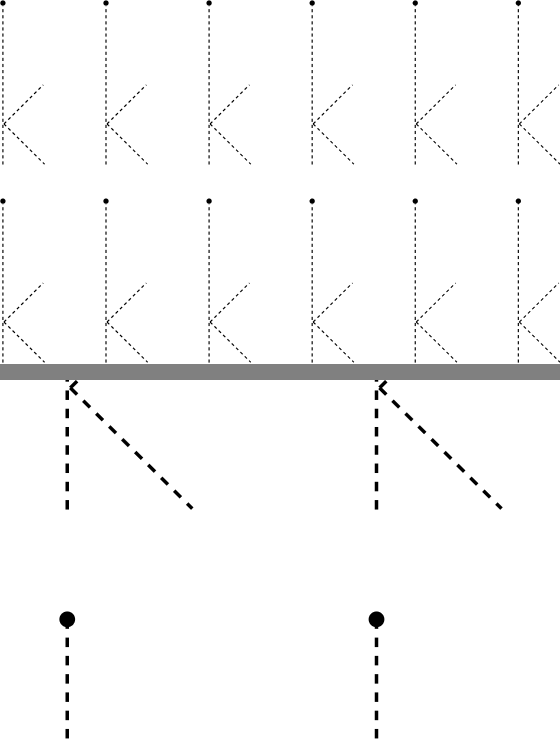
Top, the full canvas; bottom, a detail of the centre.
This pattern is drawn by a WebGL 2 fragment shader. Its source:

```glsl
#version 300 es
precision highp float;

uniform vec2 u_resolution;
out vec4 fragColor;

// Lengths are fractions of the canvas height; y runs downward inside a motif.
const vec2 PERIOD = vec2(0.2832, 0.5442);
const vec2 FIRST_DOT = vec2(0.0080, 0.0083);
const vec2 CELL_MARGIN = vec2(0.05);
const float DOT_RADIUS = 0.0072;
const float LINE_WIDTH = 0.0032;
const float DASH_PERIOD = 0.01673;
const float DASH_LENGTH = 0.0087;
const vec2 STEM_END = vec2(0.0, 0.4438);
const vec2 KNEE = vec2(0.0028, 0.3322);
const vec2 UPPER_TIP = vec2(0.1108, 0.2249);
const vec2 LOWER_TIP = vec2(0.1145, 0.4428);
const vec3 PAPER = vec3(1.0);
const vec3 INK = vec3(0.0);

// Pixel coverage for a signed distance.
float coverage(float dist, float pixel) {
    return clamp(0.5 - dist / pixel, 0.0, 1.0);
}

// Straight stroke with butt-ended dashes counted from its start.
float dashedLine(vec2 p, vec2 start, vec2 end, float pixel) {
    vec2 span = end - start;
    float len = length(span);
    vec2 dir = span / len;
    vec2 rel = p - start;
    float along = dot(rel, dir);
    float across = abs(dot(rel, vec2(-dir.y, dir.x)));

    float phase = mod(along + 0.5 * (DASH_PERIOD - DASH_LENGTH), DASH_PERIOD);
    float dashDist = abs(phase - 0.5 * DASH_PERIOD) - 0.5 * DASH_LENGTH;
    float endDist = max(-along, along - len);
    return coverage(across - 0.5 * LINE_WIDTH, pixel)
         * coverage(max(dashDist, endDist), pixel);
}

// One motif: dot, dashed stem and two dashed arms.
float motif(vec2 p, float pixel) {
    float ink = coverage(length(p) - DOT_RADIUS, pixel);
    ink = max(ink, dashedLine(p, vec2(0.0), STEM_END, pixel));
    ink = max(ink, dashedLine(p, KNEE, UPPER_TIP, pixel));
    return max(ink, dashedLine(p, KNEE, LOWER_TIP, pixel));
}

void main() {
    float pixel = 1.0 / u_resolution.y;
    vec2 p = gl_FragCoord.xy * pixel;
    p.y = 1.0 - p.y;

    // Repeat the motif, keeping a margin left of and above its dot.
    vec2 cell = mod(p - FIRST_DOT + CELL_MARGIN, PERIOD) - CELL_MARGIN;
    fragColor = vec4(mix(PAPER, INK, motif(cell, pixel)), 1.0);
}
```
